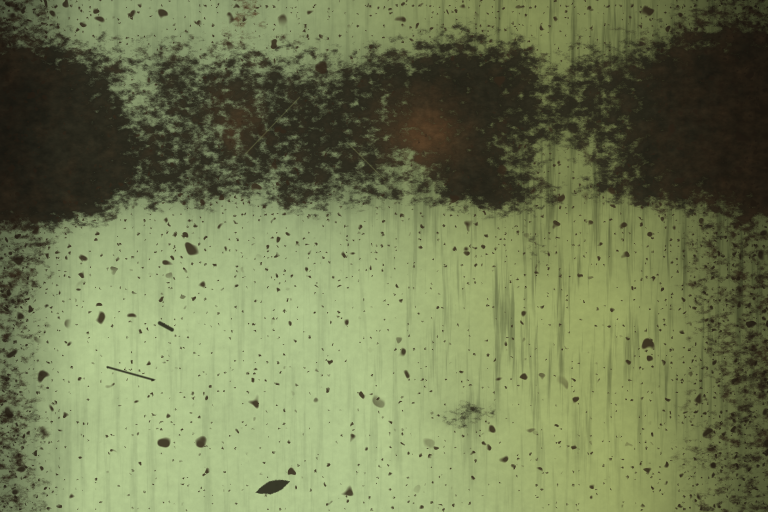
Write a Shadertoy shader that draws this texture.

```glsl
// Weathered green painted metal: a sooty band, rusted sides, streaks and scattered pits.

const vec3 PAINT = vec3(0.69, 0.765, 0.55);
const vec3 OLIVE = vec3(0.60, 0.64, 0.39);
const vec3 SOOT = vec3(0.135, 0.125, 0.09);
const vec3 RUST = vec3(0.27, 0.19, 0.12);
const float BAND_STRENGTH = 0.56;
const float GRAIN_STRENGTH = 0.95;
const float STREAK_STRENGTH = 0.22;
const float PIT_DENSITY = 0.13;
const float PIT_DARKNESS = 0.85;
const int PIT_LAYERS = 4;

vec2 hash2(vec2 p) {
    vec3 q = fract(p.xyx * vec3(0.1031, 0.1030, 0.0973));
    q += dot(q, q.yzx + 33.33);
    return fract((q.xx + q.yz) * q.zy);
}

float corner(vec2 cell, vec2 offset) {
    return dot(hash2(cell) * 2.0 - 1.0, offset);
}

float gradientNoise(vec2 p) {
    vec2 i = floor(p), f = fract(p);
    vec2 u = f * f * f * (f * (f * 6.0 - 15.0) + 10.0);
    vec2 e = vec2(1.0, 0.0);
    float low = mix(corner(i, f), corner(i + e, f - e), u.x);
    float high = mix(corner(i + e.yx, f - e.yx), corner(i + 1.0, f - 1.0), u.x);
    return mix(low, high, u.y);
}

float fbm(vec2 p) {
    float sum = 0.0, amplitude = 0.6;
    for (int i = 0; i < 4; i++) {
        sum += amplitude * gradientNoise(p);
        p = mat2(1.6, 1.2, -1.2, 1.6) * p + 17.3;
        amplitude *= 0.6;
    }
    return sum;
}

float blob(vec2 p, vec2 center, vec2 radius) {
    vec2 d = (p - center) / radius;
    return exp(-dot(d, d));
}

float scratch(vec2 p, vec2 a, vec2 b, float width) {
    vec2 d = b - a;
    float t = clamp(dot(p - a, d) / dot(d, d), 0.0, 1.0);
    float aa = 1.0 / iResolution.y;
    return 1.0 - smoothstep(width - aa, width + aa, length(p - a - d * t));
}

// Soot coverage: the broad band plus heavy and worn patches
float sootMap(vec2 p) {
    float foot = smoothstep(0.55, 0.64, p.y);
    float band = foot * (1.0 - smoothstep(0.83, 0.99, p.y));
    float soot = BAND_STRENGTH * band;
    soot += 0.75 * blob(p, vec2(0.09, 0.72), vec2(0.17, 0.14));
    soot += 0.42 * blob(p, vec2(0.92, 0.84), vec2(0.16, 0.12));
    soot += 0.48 * blob(p, vec2(0.94, 0.64), vec2(0.08, 0.07));
    soot += 0.36 * blob(p, vec2(1.37, 0.78), vec2(0.15, 0.15));
    soot += 0.18 * blob(p, vec2(0.60, 0.75), vec2(0.16, 0.09));
    soot += 0.40 * blob(p, vec2(0.48, 0.99), vec2(0.06, 0.05));
    soot += 0.28 * blob(p, vec2(1.05, 0.51), vec2(0.04, 0.06));
    soot += 0.46 * blob(p, vec2(0.91, 0.19), vec2(0.055, 0.022));
    soot -= 0.38 * blob(p, vec2(0.26, 0.80), vec2(0.05, 0.07));
    soot -= 0.45 * blob(p, vec2(1.08, 0.67), vec2(0.09, 0.06));
    soot -= 0.30 * blob(p, vec2(1.06, 0.90), vec2(0.05, 0.09));
    soot -= 0.22 * blob(p, vec2(0.80, 0.65), vec2(0.06, 0.04));
    return soot;
}

// Ragged round pits, at most one in each cell
float pits(vec2 p, float cells, float density) {
    vec2 q = p * cells;
    q += 0.3 * vec2(gradientNoise(q * 2.3), gradientNoise(q * 2.3 + 19.0));
    vec2 id = floor(q), h = hash2(id + cells), pick = hash2(id + 71.0 + cells);
    float radius = mix(0.05, 0.19, pick.y * pick.y);
    float soft = max(0.05, cells / iResolution.y);
    float d = length(fract(q) - mix(vec2(0.25), vec2(0.75), h)) - radius;
    return (1.0 - smoothstep(-soft, soft, d)) * smoothstep(-0.04, 0.04, density - pick.x);
}

void mainImage(out vec4 fragColor, in vec2 fragCoord) {
    vec2 uv = fragCoord / iResolution.xy;
    vec2 p = uv * vec2(1.5, 1.0);
    vec2 warped = p + 0.05 * vec2(fbm(p * 6.0), fbm(p * 6.0 + 40.0));
    float leftEdge = 1.0 - smoothstep(-0.02, 0.19, warped.x);
    float rightEdge = smoothstep(1.16, 1.53, warped.x);
    float edges = leftEdge + rightEdge;
    float soot = max(sootMap(warped), 0.0);

    // Paint, greener at the centre and olive to the right
    vec3 color = mix(PAINT, OLIVE, smoothstep(0.65, 1.3, p.x + 0.25 * p.y));
    color *= 1.0 + 0.09 * fbm(p * 5.0) + 0.07 * fbm(p * 70.0);
    color *= 1.0 - 0.14 * smoothstep(0.35, 0.65, p.y);

    // Vertical run marks
    float run = fbm(vec2(p.x * 55.0, p.y * 4.0));
    float runArea = smoothstep(0.65, 1.05, p.x) * smoothstep(0.02, 0.35, p.y);
    color *= 1.0 - STREAK_STRENGTH * (0.35 + runArea) * smoothstep(-0.05, 0.4, run);

    // Granular soot and rust
    float grain = fbm(p * vec2(42.0, 62.0)) + 0.45 * fbm(p * vec2(14.0, 9.0));
    float cover = soot + 0.43 * edges;
    float stain = smoothstep(0.22, 0.78, cover + GRAIN_STRENGTH * grain * smoothstep(0.03, 0.3, cover));
    float rust = 0.55 * edges * (1.0 - 0.8 * blob(p, vec2(0.09, 0.72), vec2(0.18, 0.16)));
    rust += blob(p, vec2(0.83, 0.74), vec2(0.08, 0.07)) + blob(p, vec2(0.48, 0.98), vec2(0.09, 0.06));
    rust += 0.5 * blob(p, vec2(0.46, 0.76), vec2(0.05, 0.06));
    vec3 stainColor = mix(SOOT, RUST, clamp(rust + 0.6 * fbm(p * 25.0), 0.0, 1.0));
    stainColor *= 1.0 + 0.55 * grain;
    color *= 1.0 - 0.28 * min(soot, 1.0);
    color = mix(color, stainColor, 0.92 * stain);

    // Pits, denser toward the sides and under the band
    float density = PIT_DENSITY + 0.45 * edges + 0.16 * blob(p, vec2(0.5, 0.54), vec2(0.6, 0.09));
    density += 0.25 * smoothstep(0.88, 1.0, p.y) + 0.12 * fbm(p * 4.0);
    float cells = 17.0, pitted = 0.0;
    for (int i = 0; i < PIT_LAYERS; i++) {
        pitted = max(pitted, pits(p, cells, density));
        cells *= 1.7;
    }
    color = mix(color, mix(SOOT, RUST, 0.45), PIT_DARKNESS * pitted);

    // Scratches and one loose flake
    float dark = scratch(p, vec2(0.21, 0.283), vec2(0.30, 0.258), 0.0018);
    dark = max(dark, scratch(p, vec2(0.312, 0.369), vec2(0.336, 0.356), 0.0035));
    float pale = scratch(p, vec2(0.48, 0.70), vec2(0.585, 0.81), 0.0008);
    pale = max(pale, scratch(p, vec2(0.68, 0.72), vec2(0.75, 0.65), 0.0008));
    vec2 flake = mat2(0.95, -0.31, 0.31, 0.95) * (p - vec2(0.533, 0.049));
    float flakeEdge = abs(flake.y) - 0.012 * (1.0 - pow(flake.x / 0.034, 2.0)) + 0.003 * fbm(p * 90.0);
    dark = max(dark, 1.0 - smoothstep(-0.002, 0.002, flakeEdge));
    color = mix(color, SOOT, 0.85 * dark);
    color = mix(color, OLIVE, 0.35 * pale);

    // Darkened sides and corners
    color *= 1.0 - 0.38 * leftEdge - 0.42 * rightEdge;
    color *= 1.0 - 0.25 * smoothstep(0.6, 1.0, length((uv - vec2(0.45, 0.4)) * vec2(1.2, 1.1)));
    fragColor = vec4(clamp(color, 0.0, 1.0), 1.0);
}
```
